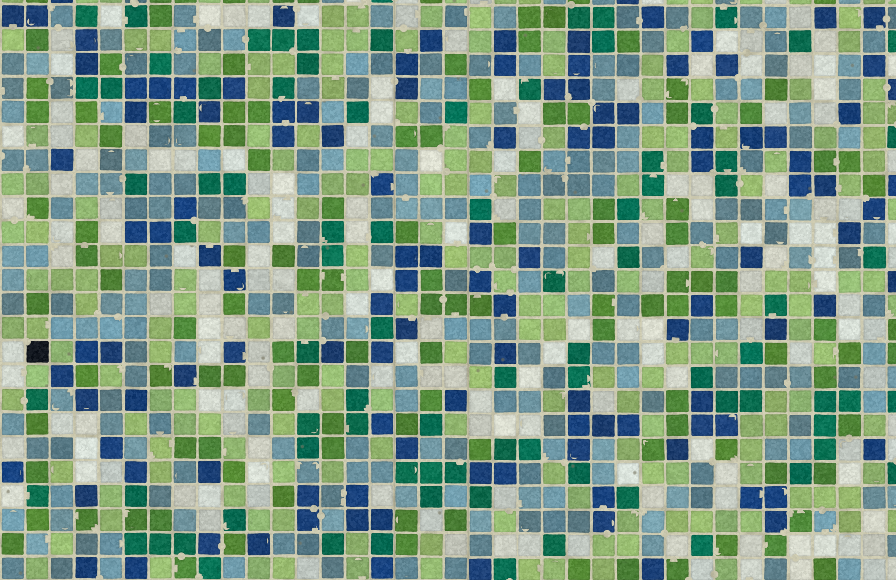
A Shadertoy shader for this texture:

```glsl
const vec2 REPEATS = vec2(36.4, 24.17);    // tiles across and down
const vec2 START = vec2(0.02, 0.0);        // lower left edge of the first tile
const vec2 SEAMS = vec2(16.0, 19.0);       // columns where a new sheet begins
const vec2 SHEET_SLIP = vec2(0.02, 0.04);  // vertical slip at each seam
const vec2 ODD_TILE = vec2(1.0, 9.0);      // the single black replacement
const float HALF_TILE = 0.449;
const float CORNER = 0.06;
const float JITTER = 0.028;
const float TILT = 0.05;
const float CHIP_SHARE = 0.13;
const float SPECKLES = 11.0;               // grains along one tile
const float GRAIN = 0.075;

const vec3 GROUT = vec3(0.80, 0.79, 0.69);
const vec3 GRIME = vec3(0.47, 0.46, 0.38);
const vec3 BLACK = vec3(0.07, 0.09, 0.12);
const int GLAZES = 6;
const vec3 GLAZE[GLAZES] = vec3[](
    vec3(0.80, 0.82, 0.78),   // white
    vec3(0.40, 0.55, 0.60),   // steel blue
    vec3(0.57, 0.71, 0.43),   // light green
    vec3(0.31, 0.52, 0.21),   // leaf green
    vec3(0.03, 0.43, 0.32),   // emerald
    vec3(0.10, 0.25, 0.47));  // navy
const float SHARE_END[GLAZES] = float[](0.19, 0.46, 0.69, 0.81, 0.89, 1.0);

vec2 hash2(vec2 p) {
    vec3 q = fract(p.xyx * vec3(0.1031, 0.1030, 0.0973));
    q += dot(q, q.yzx + 33.33);
    return fract((q.xx + q.yz) * q.zy);
}

// Cellular noise: distance to the nearest point, and its random value
vec2 cellular(vec2 p) {
    vec2 cell = floor(p);
    vec2 nearest = vec2(9.0, 0.0);
    for (int y = -1; y <= 1; y++)
    for (int x = -1; x <= 1; x++) {
        vec2 c = cell + vec2(x, y);
        float d = length(c + hash2(c + 71.0) - p);
        if (d < nearest.x) nearest = vec2(d, hash2(c + 19.0).x);
    }
    return nearest;
}

// Layered sines, roughly -1 to 1
float waves(vec2 p) {
    return 0.5 * sin(p.x * 2.3 + 1.7 * sin(p.y * 1.9))
         + 0.3 * sin(p.y * 5.1 + 1.3 * sin(p.x * 3.7))
         + 0.2 * sin(p.x * 9.7 - p.y * 8.3);
}

float roundedBox(vec2 p, float halfSize, float radius) {
    vec2 q = abs(p) - halfSize + radius;
    return length(max(q, 0.0)) + min(max(q.x, q.y), 0.0) - radius;
}

vec3 glazeColor(vec2 cell) {
    if (cell == ODD_TILE) return BLACK;
    float pick = hash2(cell + 137.0).x;
    int i = 0;
    while (i < GLAZES - 1 && pick > SHARE_END[i]) i++;
    vec2 tone = hash2(cell + 211.0) - 0.5;
    float spread = i == 1 ? 0.36 : 0.16;
    return GLAZE[i] * (1.0 + spread * tone.x) + vec3(0.03, 0.0, -0.03) * tone.y;
}

// Signed distance to a slightly crooked tile with chipped edges
float tileDistance(vec2 p, vec2 cell) {
    vec2 random = hash2(cell + 5.0) - 0.5;
    vec2 shape = hash2(cell + 43.0) - 0.5;
    vec2 q = fract(p) - 0.5 - JITTER * random;
    q += TILT * shape.x * vec2(-q.y, q.x);
    float d = roundedBox(q, HALF_TILE + 0.02 * shape.y, CORNER);
    d += 0.008 * waves(p * 4.0);
    vec2 chip = cellular(p * 1.7);
    if (chip.y < CHIP_SHARE) d = max(d, min(0.16 - chip.x / 1.7, d + 0.12));
    return d;
}

void mainImage(out vec4 fragColor, in vec2 fragCoord) {
    vec2 p = fragCoord / iResolution.xy * REPEATS - START;
    float pixel = REPEATS.y / iResolution.y;

    // Sheets hang at slightly different heights
    p.y += dot(step(SEAMS, p.xx), SHEET_SLIP);
    vec2 cell = floor(p);
    float d = tileDistance(p, cell);
    vec2 grain = cellular(p * SPECKLES);

    // Grout with stains, and a shadow along the seams
    float stain = smoothstep(0.1, 0.9, waves(p * 0.8 + 4.0));
    vec3 grout = mix(GROUT, GRIME, 0.22 * stain) * (0.96 + 0.08 * grain.y);
    vec2 seam = 1.0 - smoothstep(0.0, 0.025 + pixel, abs(p.x - SEAMS));
    grout = mix(grout, GRIME, 0.3 * max(seam.x, seam.y));

    // Speckled glass with a soft cloud and a darker rim
    vec3 glaze = glazeColor(cell);
    glaze *= 1.0 + 0.025 * waves(p * 3.0);
    glaze += GRAIN * (grain.y - 0.5) + 0.04 * (0.5 - grain.x);
    glaze *= 1.0 - 0.1 * smoothstep(-0.09, 0.0, d);

    // Small pits worn into a few faces
    vec2 pit = cellular(p * 1.3 + 50.0);
    float worn = step(pit.y, 0.03) * (1.0 - smoothstep(0.04, 0.1 + pixel, pit.x));
    glaze = mix(glaze, GRIME, 0.6 * worn);

    float cover = 1.0 - smoothstep(-0.5 * pixel, 0.5 * pixel, d);
    fragColor = vec4(clamp(mix(grout, glaze, cover), 0.0, 1.0), 1.0);
}
```
